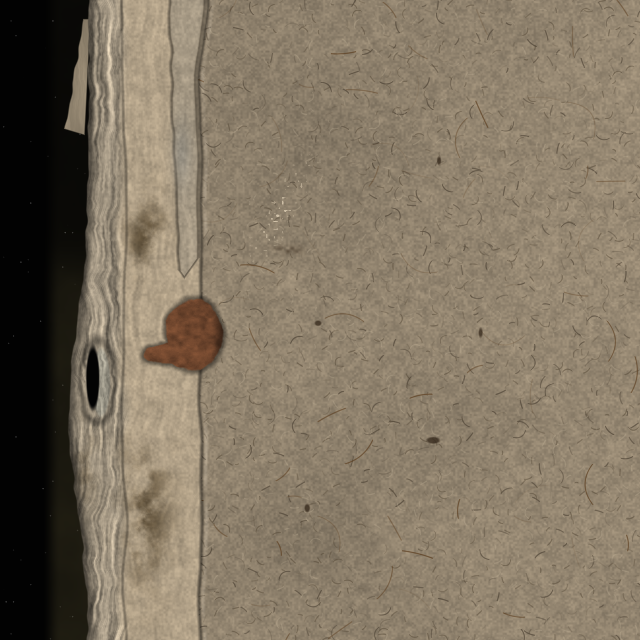
A three.js fragment shader for this texture:

```glsl
// Worn book cover: grey fibrous board, torn pale spine, leather scrap, black backdrop.
varying vec2 vUv;

float hash(vec2 p) {
  vec3 q = fract(vec3(p.xyx) * 0.1031);
  q += dot(q, q.yzx + 33.33);
  return fract((q.x + q.y) * q.z);
}

float noise(vec2 p) {
  vec2 i = floor(p), f = fract(p);
  f = f * f * (3.0 - 2.0 * f);
  return mix(mix(hash(i), hash(i + vec2(1, 0)), f.x),
             mix(hash(i + vec2(0, 1)), hash(i + vec2(1, 1)), f.x), f.y);
}

float fbm(vec2 p) {
  float sum = 0.0, amp = 0.5;
  for (int i = 0; i < 5; i++) {
    sum += amp * noise(p);
    p = p * 2.03 + 17.3;
    amp *= 0.5;
  }
  return sum;
}

float fill(float d) { return 1.0 - smoothstep(-0.0015, 0.0015, d); }
float line(float d, float w) { return 1.0 - smoothstep(0.0, w, abs(d)); }
float blob(vec2 p, vec2 c, vec2 r) { vec2 q = (p - c) / r; return exp(-dot(q, q)); }
float ellipse(vec2 p, vec2 c, vec2 r) { return (length((p - c) / r) - 1.0) * min(r.x, r.y); }

// One short bent fibre per cell, with varied strength
float fibres(vec2 p, float cells, float seed) {
  vec2 g = p * cells, id = floor(g);
  float ink = 0.0;
  for (int j = -1; j <= 1; j++)
  for (int i = -1; i <= 1; i++) {
    vec2 c = id + vec2(i, j);
    float a = hash(c + seed) * 6.283, k = hash(c + seed + 41.0);
    vec2 q = g - c - vec2(hash(c + seed + 7.0), hash(c + seed + 19.0));
    q = mat2(cos(a), sin(a), -sin(a), cos(a)) * q;
    q.y += (k - 0.5) * 3.0 * q.x * q.x;
    float d = length(vec2(max(abs(q.x) - 0.1 - 0.28 * k, 0.0), q.y)) / cells;
    ink = max(ink, line(d, 0.0019) * smoothstep(0.25, 1.0, hash(c + seed + 73.0)));
  }
  return ink;
}

vec3 backdrop(vec2 p) {
  float olive = smoothstep(0.065, 0.095, p.x) * mix(1.0, 0.3, smoothstep(0.5, 0.65, p.y));
  vec3 col = mix(vec3(0.006), vec3(0.115, 0.105, 0.065), olive * (0.7 + 0.5 * fbm(p * 12.0)));
  vec2 cell = floor(p * 260.0);
  float dust = step(0.994, hash(cell)) * (1.0 - smoothstep(0.1, 0.5, length(fract(p * 260.0) - 0.5)));
  return col + 0.22 * dust * hash(cell + 5.0);
}

vec3 board(vec2 p) {
  float tone = 0.98 + 0.13 * (fbm(p * 5.0) - 0.5) + 0.07 * (p.x - 0.5);
  tone += 0.2 * (fbm(p * 75.0) - 0.5) + 0.16 * (noise(p * 310.0) - 0.5);
  tone -= 0.10 * blob(p, vec2(0.53, 0.77), vec2(0.13, 0.1));
  tone -= 0.10 * blob(p, vec2(0.48, 0.16), vec2(0.11, 0.09));
  tone -= 0.06 * blob(p, vec2(0.70, 0.34), vec2(0.16, 0.1));
  tone += 0.16 * blob(p, vec2(0.45, 0.56), vec2(0.03)) * noise(p * 90.0);
  tone += 0.08 * blob(p, vec2(0.34, 0.5), vec2(0.03, 0.09));
  vec3 col = vec3(0.58, 0.525, 0.442) * tone;
  col = mix(col, vec3(0.27, 0.23, 0.18), 0.6 * fibres(p, 34.0, 3.0));
  col = mix(col, vec3(0.33, 0.28, 0.21), 0.5 * fibres(p + 0.37, 52.0, 91.0));
  col = mix(col, vec3(0.74, 0.68, 0.58), 0.35 * fibres(p + 0.71, 47.0, 150.0));
  // Brown flecks and a few dark pits
  col = mix(col, vec3(0.36, 0.24, 0.12), 0.7 * fibres(p, 11.0, 220.0));
  float pit = fill(ellipse(p, vec2(0.497, 0.495), vec2(0.005, 0.004)));
  pit = max(pit, fill(ellipse(p, vec2(0.677, 0.312), vec2(0.010, 0.005))));
  pit = max(pit, fill(ellipse(p, vec2(0.686, 0.749), vec2(0.003, 0.006))));
  pit = max(pit, fill(ellipse(p, vec2(0.751, 0.480), vec2(0.003, 0.007))));
  pit = max(pit, fill(ellipse(p, vec2(0.480, 0.206), vec2(0.004, 0.006))));
  pit = max(pit, blob(p, vec2(0.45, 0.61), vec2(0.025, 0.007)) * noise(p * 160.0));
  col = mix(col, vec3(0.2, 0.15, 0.1), 0.75 * pit);
  // Pale crumbs along a slanted scuff
  float scuff = blob(p, vec2(0.44, 0.67), vec2(0.06, 0.09)) * line(p.x - 0.44 - 0.6 * (p.y - 0.67), 0.04);
  return mix(col, vec3(0.83, 0.77, 0.67), scuff * smoothstep(0.79, 0.92, noise(p * 240.0)));
}

float ridges(vec2 p) {
  return fbm(vec2(p.x * 85.0 + 4.0 * fbm(p * vec2(9.0, 12.0)), p.y * 7.0));
}

vec3 spine(vec2 p, float left, float joint) {
  float rough = 1.0 - smoothstep(0.18, 0.205, p.x + 0.015 * (noise(p * 14.0) - 0.5));
  float relief = ridges(p + vec2(0.002, 0.0)) - ridges(p - vec2(0.002, 0.0));
  float tone = 1.0 + relief * mix(0.25, 1.3, rough) + 0.2 * (fbm(p * 65.0) - 0.5);
  tone += 0.12 * (noise(p * 280.0) - 0.5) - 0.06 * rough;
  vec3 col = mix(vec3(0.70, 0.635, 0.535), vec3(0.66, 0.61, 0.53), rough) * tone;
  // Brown stains
  float stain = blob(p, vec2(0.23, 0.63), vec2(0.035, 0.06)) + blob(p, vec2(0.225, 0.2), vec2(0.04, 0.11));
  stain += 0.7 * blob(p, vec2(0.135, 0.28), vec2(0.018, 0.07));
  col *= 1.0 - vec3(0.5, 0.54, 0.62) * stain * smoothstep(0.32, 0.75, fbm(p * 32.0));
  col *= 1.0 - 0.3 * line(p.x - 0.194 - 0.012 * (noise(p * vec2(4.0, 11.0)) - 0.5), 0.004);
  // Raised torn strip tapering to a point
  float from = 0.264 + 0.037 * (1.0 - p.y) + 0.006 * (noise(vec2(p.y * 38.0, 2.0)) - 0.5);
  float strip = max(max(from - p.x, p.x - joint + 0.005), 0.567 + 1.4 * abs(p.x - 0.288) - p.y);
  col *= 1.0 - 0.4 * line(strip, 0.005);
  col = mix(col, vec3(0.63, 0.585, 0.51) * tone, 0.75 * fill(strip + 0.002));
  col = mix(col, vec3(0.52, 0.51, 0.48) * tone, 0.6 * blob(p, vec2(0.284, 0.76), vec2(0.015, 0.05)));
  // Slit with a pale inner lip
  float rim = ellipse(p, vec2(0.153, 0.404), vec2(0.027, 0.066)) + 0.004 * (noise(p * 45.0) - 0.5);
  col *= 1.0 - 0.35 * line(rim, 0.006);
  col = mix(col, vec3(0.64, 0.62, 0.56) * tone, fill(ellipse(p, vec2(0.158, 0.402), vec2(0.014, 0.053))));
  col = mix(col, vec3(0.012), fill(ellipse(p, vec2(0.145, 0.409), vec2(0.010, 0.049))));
  return col * mix(0.5, 1.0, smoothstep(0.0, 0.018, p.x - left));
}

void main() {
  vec2 p = vUv;
  float fray = noise(vec2(p.y * 55.0, 8.0)) - 0.5;
  float left = 0.138 - 0.030 * exp(-pow((p.y - 0.35) / 0.19, 2.0)) + 0.005 * fray;
  float joint = 0.313 + 0.007 * (noise(vec2(p.y * 16.0, 4.0)) - 0.5) + 0.009 * smoothstep(0.88, 1.0, p.y);
  vec3 col = backdrop(p);

  // Loose flap beyond the spine
  float flap = max(max(0.79 + 0.3 * (0.13 - p.x) - p.y, p.y - 0.97), 0.1 + 0.17 * (p.y - 0.79) + 0.005 * fray - p.x);
  col = mix(col, vec3(0.55, 0.50, 0.42) * (0.7 + 0.6 * ridges(p)), fill(max(flap, p.x - 0.132 - 0.05 * (p.y - 0.79))));
  col = mix(col, spine(p, left, joint), fill(left - p.x));

  // Board with a shaded, lit joint
  col = mix(col, board(p), fill(joint - p.x));
  col *= 1.0 - 0.42 * line(p.x - joint, 0.005);
  col += 0.10 * line(p.x - joint - 0.007, 0.005) * noise(vec2(p.y * 40.0, 1.0));

  // Leather scrap: rounded body joined to a tapering tail
  vec2 tail = p - vec2(0.236, 0.447);
  float h = clamp(tail.x / 0.052, 0.0, 1.0);
  float scrap = min(ellipse(p, vec2(0.303, 0.478), vec2(0.044, 0.055)),
                    length(tail - vec2(0.052 * h, 0.004 * h)) - mix(0.011, 0.025, h));
  scrap += 0.009 * (fbm(p * 42.0) - 0.5);
  col *= 1.0 - 0.45 * (1.0 - smoothstep(0.0, 0.009, scrap));
  vec3 leather = vec3(0.43, 0.27, 0.175) * (0.68 + 0.65 * fbm(p * vec2(85.0, 110.0)));
  leather *= 1.0 - 0.45 * smoothstep(0.328, 0.348, p.x);
  col = mix(col, leather, fill(scrap));
  gl_FragColor = vec4(col, 1.0);
}
```
